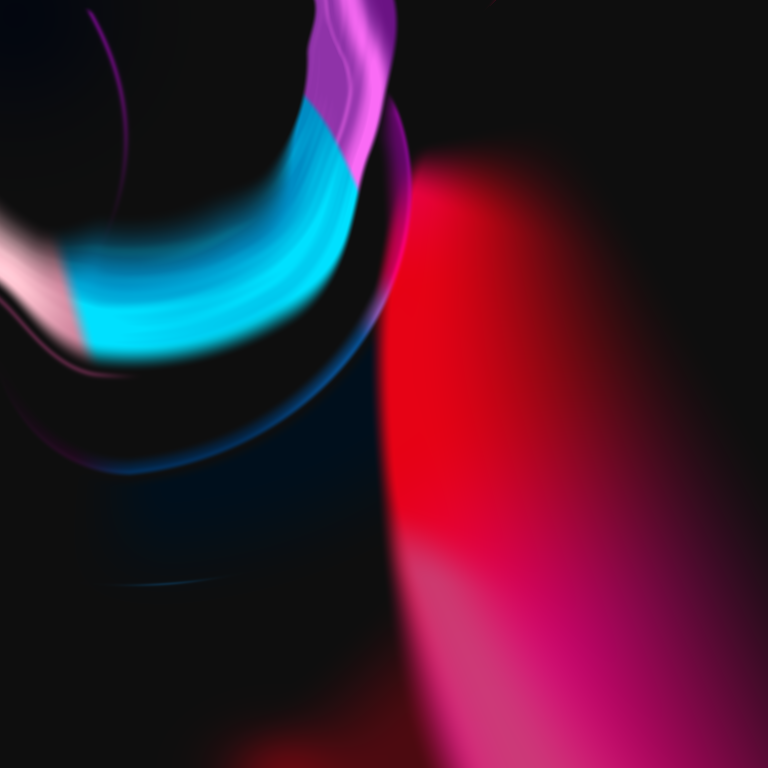
Write a three.js fragment shader that draws this background.

```glsl
// Blurred light trails on near-black: a curved cyan ribbon with pink and violet ends,
// a thinner arc outside it, and a soft red beam fanning out to the lower right.
// The arcs are bands in polar space; the beam is a gradient between two edges.
varying vec2 vUv;

// Smooth step that also accepts descending edges
float ramp(float a, float b, float x) {
  float t = clamp((x - a) / (b - a), 0.0, 1.0);
  return t * t * (3.0 - 2.0 * t);
}

float bell(float x, float width) {
  return exp(-x * x / (width * width));
}

vec2 gradient(vec2 cell) {
  float angle = 6.2832 * fract(sin(dot(cell, vec2(127.1, 311.7))) * 4375.85);
  return vec2(cos(angle), sin(angle));
}

float noise(vec2 p) {
  vec2 i = floor(p), f = fract(p);
  vec2 u = f * f * (3.0 - 2.0 * f);
  float low = mix(dot(gradient(i), f),
                  dot(gradient(i + vec2(1, 0)), f - vec2(1, 0)), u.x);
  float high = mix(dot(gradient(i + vec2(0, 1)), f - vec2(0, 1)),
                   dot(gradient(i + vec2(1, 1)), f - vec2(1, 1)), u.x);
  return mix(low, high, u.y);
}

// Red fan of light with a crisp left edge and a pink lower flank
vec3 addBeam(vec3 col, vec2 p) {
  float bend = p.y - 0.54;
  float left = 0.492 + (bend < 0.0 ? 0.31 : 0.75) * bend * bend;
  float across = (p.x - left) / (1.24 - 0.58 * p.y - left);

  float triangle = p.x - 0.29 - 1.05 * p.y;
  float spill = 0.27 * ramp(-0.03, 0.2, triangle) * ramp(0.06, -0.02, p.x - left);
  spill += 0.25 * bell(length((p - vec2(0.36, 0.0)) * vec2(0.7, 1.0)), 0.05);
  col = mix(col, vec3(0.95, 0.0, 0.08), spill);

  float softness = 0.012 + 0.025 * ramp(0.4, 0.0, p.y);
  float edge = ramp(-softness, softness * 1.4, p.x - left);
  float top = ramp(0.815 + 0.05 * across, 0.75 - 0.12 * across, p.y);
  float light = 0.9 * ramp(1.0, 0.1, across) * edge * top;
  float magenta = ramp(0.57, 1.02, 1.0 - p.y + 0.6 * (p.x - 0.52));
  float tip = ramp(0.62, 0.78, p.y) * ramp(0.45, 0.0, across);
  col = mix(col, vec3(1.0, 0.0, 0.08 + 0.45 * magenta + 0.22 * tip), light);

  float flank = bell(p.x - 0.68 + 0.483 * p.y, 0.11 - 0.17 * min(p.y, 0.35));
  flank *= ramp(0.345, 0.25, p.y + 0.25 * (p.x - 0.52)) * edge;
  return mix(col, vec3(0.78, 0.27, 0.47), 0.82 * flank);
}

// Thin outer arc: faint plum, then blue, then a wider magenta blade
vec3 addOuterArc(vec3 col, float r, float a, float offset) {
  float width = 0.026 + 0.02 * ramp(0.8, 1.15, a) - 0.03 * ramp(1.25, 1.45, a);
  float body = ramp(-width, -width * 0.2, offset) * ramp(0.004, -0.004, offset);
  float rim = bell(offset + 0.003, 0.004);
  vec3 tint = mix(vec3(0.13, 0.03, 0.12), vec3(0.0, 0.16, 0.32), ramp(-0.15, 0.02, a));
  tint = mix(tint, vec3(0.02, 0.28, 0.52), ramp(0.25, 0.65, a));
  tint = mix(tint, vec3(0.45, 0.3, 0.62), ramp(0.68, 0.78, a));
  tint = mix(tint, vec3(0.74, 0.0, 0.38), ramp(0.78, 0.9, a));
  tint = mix(tint, vec3(0.45, 0.02, 0.48), ramp(0.95, 1.25, a));
  float ends = ramp(-0.45, -0.1, a) * ramp(1.46, 1.36, a);
  col = mix(col, tint, 0.8 * body * ends);
  return col + tint * rim * ends * 0.25;
}

// Broad ribbon, colored by angle and streaked along its length
vec3 addRibbon(vec3 col, vec2 p, float r, float a) {
  float outer = 0.335 + 0.065 * ramp(1.2, 0.55, a) - 0.059 * ramp(-0.1, -0.55, a)
              + 0.018 * ramp(1.4, 1.8, a);
  float inner = 0.208 + 0.02 * ramp(0.5, 0.9, a) + 0.022 * ramp(1.6, 1.9, a)
              + 0.039 * ramp(-0.15, -0.5, a);
  float s = (r - inner) / (outer - inner);
  float streaks = noise(vec2(s * 7.0, a * 1.5 + 3.0)) + 0.4 * noise(vec2(s * 17.0, a * 2.0));

  float blur = mix(0.5, 0.07, ramp(0.6, 1.25, a)) + 0.2 * ramp(-0.15, -0.4, a);
  float cover = ramp(-0.1 * blur, blur, s) * ramp(1.04, mix(0.84, 0.96, ramp(0.5, 0.9, a)), s);

  float glow = clamp(ramp(0.3, 0.75, s) * mix(1.0, 0.7, ramp(0.6, 1.2, a)) + 0.6 * streaks, 0.0, 1.0);
  vec3 tint = mix(vec3(0.0, 0.55, 0.77), vec3(0.0, 0.88, 1.0), glow);

  vec3 pink = mix(vec3(0.8, 0.5, 0.6), vec3(1.0, 0.77, 0.82), ramp(0.11, 0.0, p.x) + 0.3 * streaks);
  float pinkEdge = p.x - 0.078 - 0.28 * (0.674 - p.y);
  tint = mix(tint, pink, ramp(0.014, -0.014, pinkEdge));

  float ridge = mix(0.88, 0.47, ramp(1.4, 1.85, a));
  float streak = bell(s - ridge, 0.16) + 0.35 * bell(s - ridge + 0.3, 0.035) + 0.3 * streaks;
  vec3 violet = mix(vec3(0.56, 0.2, 0.66), vec3(0.98, 0.42, 0.96), clamp(streak, 0.0, 1.0));
  violet = mix(violet, vec3(0.4, 0.06, 0.5), 0.9 * ramp(ridge + 0.08, ridge + 0.35, s));
  tint = mix(tint, violet, ramp(-0.025, 0.025, a - 1.38 + 0.33 * s));

  col = mix(col, tint, cover);
  float trail = bell(r - outer - 0.012, 0.004) * ramp(0.05, -0.15, a);
  return col + vec3(0.25, 0.08, 0.17) * trail;
}

void main() {
  vec2 p = vUv;
  vec2 d = p - vec2(0.169, 0.922);
  float r = length(d);
  float a = atan(d.x, -d.y); // zero straight down, growing to the right
  float arcOffset = r - (0.54 - (a > 0.0 ? 0.052 * a + 0.059 * a * a : 0.612 * a * a));

  // Near-black ground with navy haze and one faint lower arc
  vec3 col = vec3(0.055);
  col = mix(col, vec3(0.01, 0.025, 0.06), bell(length(p - vec2(0.02, 0.98)), 0.13));
  float haze = ramp(0.0, 0.02, arcOffset) * ramp(0.73, 0.56, r) * ramp(-0.15, 0.1, a) * ramp(1.0, 0.75, a);
  col = mix(col, vec3(0.0, 0.06, 0.11), haze);
  col += vec3(0.0, 0.1, 0.17) * bell(r - 0.684, 0.002) * bell(a - 0.07, 0.07);

  col = addBeam(col, p);
  col = addOuterArc(col, r, a, arcOffset);
  col = addRibbon(col, p, r, a);

  // Fine purple filament inside the curve
  float lift = p.y - 0.818;
  float filament = bell(p.x - 0.164 + 1.69 * lift * lift, 0.004);
  col += vec3(0.32, 0.0, 0.36) * filament * ramp(0.66, 0.98, p.y) * ramp(0.992, 0.98, p.y);
  gl_FragColor = vec4(col, 1.0);
}
```
